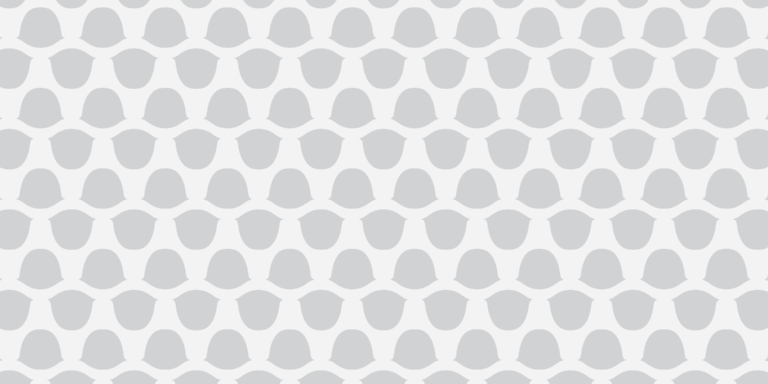
This pattern is drawn by a WebGL 1 fragment shader. Its source:

```glsl
precision highp float;

uniform vec2 u_resolution;

// Lengths are fractions of the canvas height
const vec2 PERIOD = vec2(0.1624, 0.2096);
const vec2 MIRROR_POINT = vec2(0.1054, 0.4555);
const float BRIM_OFFSET = 0.026;
const float HALF_WIDTH = 0.0545;
const float DOME_HEIGHT = 0.0800;
const float BASE_DEPTH = 0.0252;
const float FLARE_REACH = 0.0095;
const float FLARE_FALLOFF = 0.0035;

const vec3 GROUND_COLOR = vec3(0.953, 0.953, 0.955);
const vec3 BELL_COLOR = vec3(0.818, 0.824, 0.830);

const int SAMPLES = 5;
const float FILTER_WIDTH = 1.4;

vec2 repeatCentered(vec2 p, vec2 period) {
  return mod(p + 0.5 * period, period) - 0.5 * period;
}

// Half width of the bell at a signed height above its brim
float bellProfile(float height) {
  float up = max(height, 0.0) / DOME_HEIGHT;
  float down = max(-height, 0.0) / BASE_DEPTH;
  float dome = pow(max(1.0 - up * up, 0.0), 0.385);
  float base = pow(max(1.0 - down, 0.0), 0.45);
  float flare = FLARE_REACH * exp(-abs(height) / FLARE_FALLOFF);
  return HALF_WIDTH * dome * base + flare;
}

float bell(vec2 p) {
  return 1.0 - step(bellProfile(p.y), abs(p.x));
}

// Upright bells and their mirrored, half-shifted counterparts
float bellLattice(vec2 p) {
  vec2 upright = p - vec2(0.0, BRIM_OFFSET);
  vec2 inverted = vec2(p.x - 0.5 * PERIOD.x, -p.y - BRIM_OFFSET);
  return max(bell(repeatCentered(upright, PERIOD)),
             bell(repeatCentered(inverted, PERIOD)));
}

// Average a grid of samples to smooth the edges
float smoothCoverage(vec2 p, float footprint) {
  float total = 0.0;
  for (int i = 0; i < SAMPLES; i++) {
    for (int j = 0; j < SAMPLES; j++) {
      vec2 offset = (vec2(float(i), float(j)) + 0.5) / float(SAMPLES) - 0.5;
      total += bellLattice(p + offset * footprint);
    }
  }
  return total / float(SAMPLES * SAMPLES);
}

void main() {
  vec2 p = gl_FragCoord.xy / u_resolution.y - MIRROR_POINT;
  float coverage = smoothCoverage(p, FILTER_WIDTH / u_resolution.y);
  gl_FragColor = vec4(mix(GROUND_COLOR, BELL_COLOR, coverage), 1.0);
}
```
